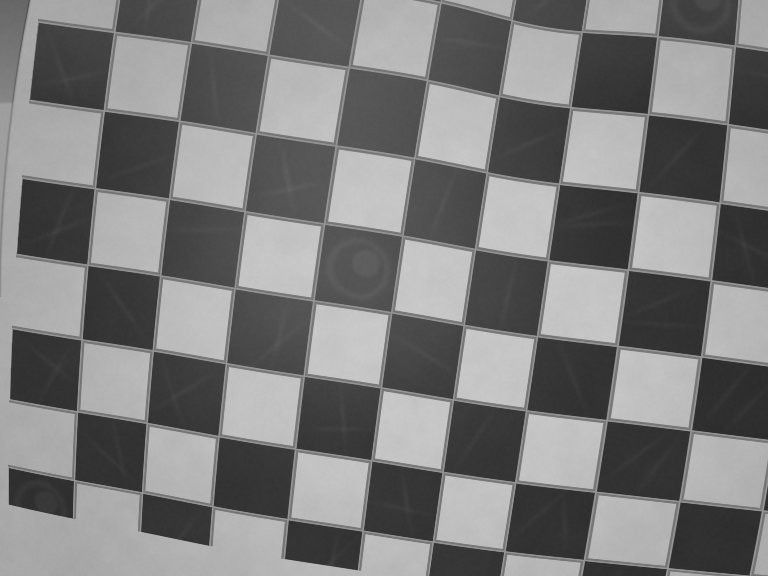
A Shadertoy shader for this pattern:

```glsl
// A warped grey checkerboard sheet, softly lit, with thin outlines and faint scuffs.
const float VIEW = 576.0;         // canvas height in layout units
const float CELL = 76.0;          // mean cell size
const float BOARD_END = 6.58;     // last row is cut short
const float LINE_OFFSET = 1.9;    // outline position inside light cells
const float LINE_HALF = 0.45;
const float INK_INSET = 0.8;
const float INK = 0.185;
const float PAPER = 0.775;
const float LINE_TONE = 0.43;
const float GAP_TONE = 0.58;
const float HAZE = 0.155;
const float SCUFF = 0.035;

float hash(vec2 p) {
    vec3 q = fract(vec3(p.xyx) * 0.1031);
    q += dot(q, q.yzx + 33.33);
    return fract((q.x + q.y) * q.z);
}

float noise(vec2 p) {
    vec2 c = floor(p), f = fract(p);
    f = f * f * (3.0 - 2.0 * f);
    return mix(mix(hash(c), hash(c + vec2(1, 0)), f.x),
               mix(hash(c + vec2(0, 1)), hash(c + vec2(1, 1)), f.x), f.y);
}

float bell(float x, float center, float width) {
    float t = (x - center) / width;
    return exp(-t * t);
}

// Grid coordinates to the position on the bent sheet, y downwards
vec2 bend(vec2 g) {
    float i = g.x, j = g.y;
    float x = 38.0 + 76.7 * i + 6.5 * bell(i, 4.7, 1.1) - 5.0 * bell(i, 7.4, 0.9);
    x += j * (-9.5 - 1.9 * i + 0.235 * i * i);
    x += j * j * (0.76 - 0.0145 * i * i);
    float y = 22.0 + 11.4 * i - 2.0 * bell(i, 2.0, 1.2);
    y += 7.0 * exp(-0.4 * j) * bell(i, 6.5, 1.2);
    y += 78.6 * j - j * j * j * (0.09 + 0.0017 * (i - 4.3) * (i - 4.3));
    return vec2(x, y);
}

// Invert the bend by repeated correction
vec2 unbend(vec2 p) {
    mat2 toGrid = inverse(mat2(77.0, 11.7, -11.0, 74.0));
    vec2 g = toGrid * (p - vec2(38.0, 22.0));
    for (int k = 0; k < 8; k++) g += toGrid * (p - bend(g));
    return g;
}

// Faint rings or crossing streaks on dark cells
float scuffs(vec2 cell, vec2 f) {
    vec2 q = f - 0.5;
    float blotch = noise(f * 3.0 + cell * 7.0) - 0.5;
    float mark = 0.35 * blotch;
    if (cell.x + cell.y == 6.0 && mod(cell.x, 4.0) == 0.0) {
        float r = length(q - vec2(0.08, -0.08));
        float ring = bell(length(q), 0.36 + 0.03 * blotch, 0.05);
        return mark + 1.1 * (1.0 - smoothstep(0.14, 0.21, r)) + 0.9 * ring;
    }
    for (float k = 0.0; k < 2.0; k++) {
        float angle = 6.283 * hash(cell + 17.0 * k + 3.0);
        vec2 n = vec2(cos(angle), sin(angle));
        float offset = 0.4 * (hash(cell + 5.0 + k) - 0.5);
        float show = step(0.45, hash(cell + 29.0 * k + 11.0));
        mark += 0.8 * show * bell(dot(q, n), offset, 0.035) * bell(length(q), 0.0, 0.4);
    }
    return mark;
}

void mainImage(out vec4 fragColor, in vec2 fragCoord) {
    float px = VIEW / iResolution.y;
    vec2 p = vec2(fragCoord.x, iResolution.y - fragCoord.y) * px;
    float soft = 0.6 * px;

    vec2 g = unbend(p);
    vec2 cell = floor(g), f = fract(g);
    bool dark = mod(cell.x + cell.y, 2.0) < 0.5;

    // Lighting: falloff at the corners and a pale haze in the middle
    float falloff = smoothstep(120.0, 520.0, length((p - vec2(440.0, 310.0)) * vec2(1.0, 1.15)));
    float haze = bell(p.x, 340.0, 190.0) * (1.0 - 0.85 * smoothstep(260.0, 500.0, p.y));
    haze += 0.4 * (1.0 - smoothstep(0.0, 130.0, p.y)) * (1.0 - haze);
    float mottle = noise(p / 22.0) + 0.5 * noise(p / 9.0) - 0.75;
    float paper = PAPER - 0.12 * falloff + 0.02 * mottle;
    float ink = INK + HAZE * haze + 0.02 * (hash(cell + 2.0) - 0.5) + SCUFF * scuffs(cell, f);

    // Distance to the cell edge; first column has no left outline when light
    vec2 side = min(f, 1.0 - f);
    if (!dark && cell.x == 0.0) side.x = 1.0 - f.x;
    float edge = CELL * min(side.x, side.y);
    float onBoard = step(0.0, g.x);
    onBoard *= smoothstep(-soft, soft, 65.0 * (BOARD_END - g.y));

    float gap = 1.0 - smoothstep(1.2, 2.6, edge);
    float tone = mix(paper, GAP_TONE, gap * onBoard);
    if (dark) {
        float inset = max(INK_INSET, soft);
        tone = mix(tone, ink, onBoard * smoothstep(inset - soft, inset + soft, edge));
    } else {
        float line = 1.0 - smoothstep(LINE_HALF, LINE_HALF + 2.0 * soft, abs(edge - LINE_OFFSET));
        tone = mix(tone, LINE_TONE, 0.85 * line * onBoard);
    }

    // Wall beyond the curved left border of the sheet
    float rise = max(1.0 - p.y / 300.0, 0.0);
    float border = p.x - 30.0 * rise * rise;
    float wall = mix(0.40 + 0.0012 * p.y, 0.62, smoothstep(101.0, 105.0, p.y));
    tone = mix(wall, tone, smoothstep(-soft, soft, border));
    tone -= 0.12 * bell(border, 0.0, 1.2) * step(0.01, rise);

    tone += 0.012 * (noise(p / 2.5) - 0.5);
    fragColor = vec4(vec3(tone), 1.0);
}
```
